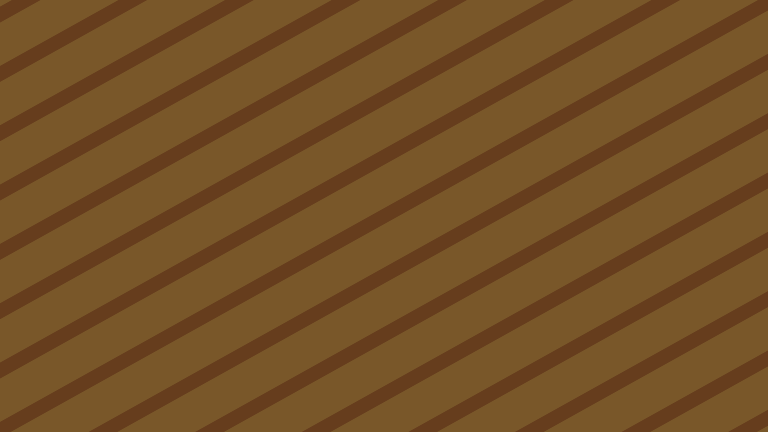
Reproduce this pattern procedurally as a Shadertoy shader.

```glsl
// Flat diagonal stripes: narrow dark bands rising to the right on a tan ground.
// The position across the bands is measured in periods, repeated with fract,
// and turned into a band by a distance to its centre line.

const vec3  GROUND_COLOR = vec3(0.474, 0.341, 0.161);
const vec3  BAND_COLOR   = vec3(0.400, 0.239, 0.114);
const float ANGLE  = radians(29.1); // slope of the bands
const float PERIOD = 0.12;          // spacing across the bands, in canvas heights
const float DUTY   = 0.27;          // band width as a share of the period
const float PHASE  = 0.035;         // band centre at the origin, in periods

// Signed distance to the nearest band edge, negative inside a band
float bandDistance(vec2 p) {
    vec2 across = vec2(-sin(ANGLE), cos(ANGLE));
    float t = dot(p, across) / PERIOD - PHASE;
    float toCentre = abs(fract(t + 0.5) - 0.5);
    return (toCentre - 0.5 * DUTY) * PERIOD;
}

void mainImage(out vec4 fragColor, in vec2 fragCoord) {
    vec2 p = fragCoord / iResolution.y;
    float halfPixel = 0.5 / iResolution.y;

    // Blend over one pixel at each edge
    float band = 1.0 - smoothstep(-halfPixel, halfPixel, bandDistance(p));
    fragColor = vec4(mix(GROUND_COLOR, BAND_COLOR, band), 1.0);
}
```
